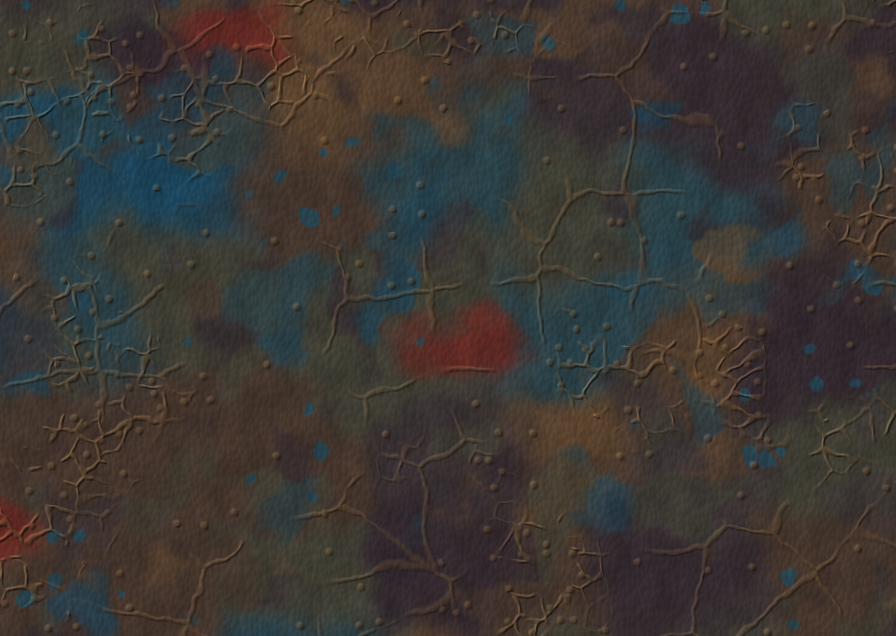
Give the GLSL for this texture, as a Shadertoy shader.

```glsl
// A dark, weathered painted canvas: soft stains of brown, olive, violet and blue.
// Blended cellular patches give the paint; cell borders give raised ochre veins,
// and a small relief of veins, nodules and fibre is lit from the upper left.

vec3 hash3(vec2 p) {
    vec3 q = fract(p.xyx * vec3(.1031, .1030, .0973));
    q += dot(q, q.yxz + 33.33);
    return fract((q.xxy + q.yzz) * q.zyx);
}

// Layered, turned sines, roughly -1 to 1
float waves(vec2 p) {
    float sum = 0., amp = .5;
    for (int i = 0; i < 5; i++) {
        p = mat2(.8, .6, -.6, .8) * p * 1.7 + 3.1;
        sum += amp * sin(p.x + 1.3 * sin(p.y));
        amp *= .62;
    }
    return sum;
}

vec2 warp(vec2 p) {
    return vec2(waves(p), waves(p.yx + 17.3));
}

// Cellular noise: nearest distance, second distance, id of the nearest cell
vec3 cells(vec2 p) {
    vec2 base = floor(p);
    vec3 best = vec3(9., 9., 0.);
    for (int y = -1; y <= 1; y++)
    for (int x = -1; x <= 1; x++) {
        vec2 cell = base + vec2(x, y);
        vec3 rnd = hash3(cell);
        float d = length(cell + rnd.xy - p);
        if (d < best.x) best = vec3(d, best.x, rnd.z);
        else best.y = min(best.y, d);
    }
    return best;
}

// Pigment of one patch; blue gathers in a band above the middle
vec3 pigment(vec2 rnd, float height) {
    float band = (height - .66) / .18;
    if (rnd.x < .06 + .42 * exp(-band * band))
        return mix(vec3(.10, .26, .35), vec3(.17, .25, .27), rnd.y);
    if (rnd.y < .32) return mix(vec3(.18, .14, .17), vec3(.23, .20, .20), rnd.y / .32);
    if (rnd.y < .60) return vec3(.245, .24, .20);
    if (rnd.y < .87) return vec3(.265, .205, .17);
    if (rnd.y < .97) return vec3(.35, .26, .18);
    return vec3(.37, .17, .14);
}

// Paint patches: random pigments blended by distance to their cell points
vec3 paint(vec2 p, float scale, float crispness, float seed) {
    vec2 q = p * scale, base = floor(q);
    vec4 sum = vec4(0.);
    for (int y = -1; y <= 1; y++)
    for (int x = -1; x <= 1; x++) {
        vec2 cell = base + vec2(x, y);
        vec2 d = cell + .15 + .7 * hash3(cell + seed).xy - q;
        vec3 rnd = hash3(cell + seed + 71.);
        sum += exp(-crispness * dot(d, d)) * vec4(pigment(rnd.xy, (cell.y + .5) / scale), 1.);
    }
    return sum.rgb / sum.a;
}

// Surface height and amount of ochre crust
vec2 relief(vec2 p) {
    vec2 q = p + .012 * warp(p * 14.);
    float dense = smoothstep(.25, .65, waves(p * 4.));
    vec3 wide = cells(q * 7.), fine = cells(q * 24.), knob = cells(p * 30. + 5.);
    float veins = 1. - smoothstep(.01, .065, wide.y - wide.x);
    veins *= smoothstep(-.05, .3, waves(p * 6. + 4.));
    float crust = (1. - smoothstep(.03, .17, fine.y - fine.x)) * dense;
    crust *= smoothstep(-.3, .2, waves(p * 20.));
    float knobs = (1. - smoothstep(.05, .25, knob.x)) * step(.9 - .25 * dense, knob.z);
    float fibre = 1. - cells(p * vec2(130., 80.)).x;
    float ridge = max(max(.7 * veins, crust), knobs);
    return vec2(.55 * ridge + .2 * fibre, ridge);
}

void mainImage(out vec4 fragColor, in vec2 fragCoord) {
    vec2 p = fragCoord / iResolution.y;
    vec2 q = p + .035 * warp(p * 9.);

    // Broad stains, then broken smaller dabs
    vec3 color = paint(q, 5., 9., 3.);
    float cover = smoothstep(-.1, .4, waves(p * 8. + 9.));
    color = mix(color, paint(q, 12., 13., 40.), .65 * cover);

    // Red stains, spread from the centre to the left edge
    for (int i = 0; i < 3; i++) {
        float k = float(i);
        vec2 centre = vec2(.74 - .37 * k, .46 + .5 * sin(1.9 * k));
        float d = length((q - centre) * vec2(1., 1.9));
        color = mix(color, vec3(.40, .15, .13), .85 * (1. - smoothstep(.04, .13, d)));
    }

    // Small blue spatters
    vec3 spot = cells((p + .006 * warp(p * 30.)) * 22.);
    float radius = .15 + .2 * fract(spot.z * 57.);
    float spatter = (1. - smoothstep(radius - .06, radius + .03, spot.x)) * step(.9, spot.z);
    spatter *= smoothstep(-.1, .2, waves(p * 5. + 30.));
    color = mix(color, vec3(.13, .27, .33), .8 * spatter);

    // Brush mottling, ochre crust and raking light
    color *= 1. + .09 * waves(p * vec2(42., 26.));
    vec2 toLight = .0016 * normalize(vec2(-1., 1.));
    vec2 lower = relief(p - toLight), upper = relief(p + toLight);
    color = mix(color, vec3(.36, .27, .17), .55 * .5 * (lower.y + upper.y));
    color *= clamp(1. + 1.1 * (lower.x - upper.x), .4, 1.7);

    fragColor = vec4(color, 1.);
}
```
